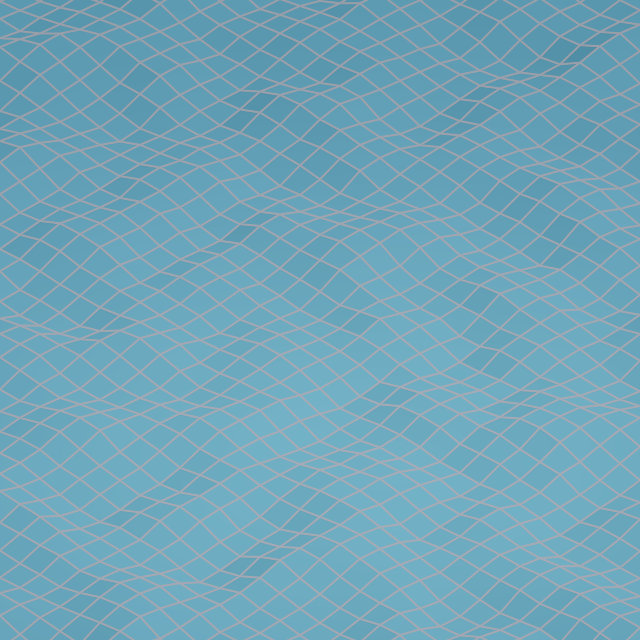
Give the GLSL for this background, as a three.js fragment shader.

```glsl
// A rolling wire-mesh terrain in oblique parallel view: pale lines over blue facets.
// Diamond lattice points are lifted by gradient noise; each vertical strip between
// two lattice columns is scanned front to back for its edges and visible facet.
#define COLUMNS 32.0
#define ROW_STEP 0.0182
#define SWELL_HEIGHT 0.042
#define SWELL_SIZE 5.5
#define RIPPLE_HEIGHT 0.010
#define RIPPLE_SIZE 2.3
#define LINE_HALF 0.0016
#define LINE_SOFT 0.0009
#define SHADOW_DEPTH 0.022
#define LINE_COLOR vec3(0.655, 0.655, 0.692)
#define FAR_COLOR vec3(0.355, 0.600, 0.692)
#define NEAR_COLOR vec3(0.440, 0.688, 0.768)

varying vec2 vUv;

vec2 gradientAt(vec2 cell) {
  float angle = 6.2832 * fract(sin(dot(cell, vec2(127.1, 311.7))) * 43758.55);
  return vec2(cos(angle), sin(angle));
}

float gradientNoise(vec2 p) {
  vec2 cell = floor(p);
  vec2 f = p - cell;
  vec2 u = f * f * f * (f * (f * 6.0 - 15.0) + 10.0);
  vec2 e = vec2(1.0, 0.0);
  float a = dot(gradientAt(cell), f);
  float b = dot(gradientAt(cell + e.xy), f - e.xy);
  float c = dot(gradientAt(cell + e.yx), f - e.yx);
  float d = dot(gradientAt(cell + e.xx), f - e.xx);
  return mix(mix(a, b, u.x), mix(c, d, u.x), u.y);
}

// Lift of a lattice point, given as (column, row)
float terrainHeight(vec2 point) {
  return SWELL_HEIGHT * gradientNoise(point / SWELL_SIZE + 17.3)
       + RIPPLE_HEIGHT * gradientNoise(point / RIPPLE_SIZE + 41.7);
}

float screenY(vec2 point) {
  return point.y * ROW_STEP + terrainHeight(point);
}

void main() {
  float column = floor(vUv.x * COLUMNS);
  float across = vUv.x * COLUMNS - column;
  float baseRow = floor(vUv.y / ROW_STEP);

  float horizon = -1.0;
  float facetRow = baseRow;
  bool facetFound = false;
  float line = 0.0;
  float shadow = 0.0;

  // One edge joins each pair of neighbouring rows inside the strip
  for (int i = -5; i <= 5; i++) {
    float row = baseRow + float(i);
    float odd = mod(column + row, 2.0);
    float left = screenY(vec2(column, row + odd));
    float right = screenY(vec2(column + 1.0, row + 1.0 - odd));
    float edgeY = mix(left, right, across);

    // Edges behind a nearer crest stay hidden
    if (edgeY >= horizon) {
      float slope = (right - left) * COLUMNS;
      float dist = (vUv.y - edgeY) * inversesqrt(1.0 + slope * slope);
      float stroke = 1.0 - smoothstep(LINE_HALF - LINE_SOFT, LINE_HALF + LINE_SOFT, abs(dist));
      line = max(line, stroke);
      float below = (1.0 - smoothstep(0.0, 0.0045, -dist)) * step(dist, 0.0);
      shadow = max(shadow, below);
      horizon = edgeY;
    }
    if (!facetFound && edgeY > vUv.y) {
      facetRow = row;
      facetFound = true;
    }
  }

  // Flat facet light from the right: slopes falling to the left are darker
  float facetColumn = column + 1.0 - mod(column + facetRow, 2.0);
  float fall = terrainHeight(vec2(facetColumn - 1.0, facetRow))
             - terrainHeight(vec2(facetColumn + 1.0, facetRow));
  float light = 0.7 * max(fall, 0.0) + 1.7 * min(fall, 0.0);

  // Broad glow low on the canvas, fading into the distance
  float glow = 1.0 - smoothstep(0.0, 0.78, length((vUv - vec2(0.6, 0.27)) * vec2(0.5, 1.0)));
  vec3 color = mix(FAR_COLOR, NEAR_COLOR, glow) + light;
  color -= SHADOW_DEPTH * shadow * smoothstep(0.012, -0.02, fall);

  vec3 lineColor = LINE_COLOR * mix(0.95, 1.02, glow);
  gl_FragColor = vec4(mix(color, lineColor, 0.92 * line), 1.0);
}
```
